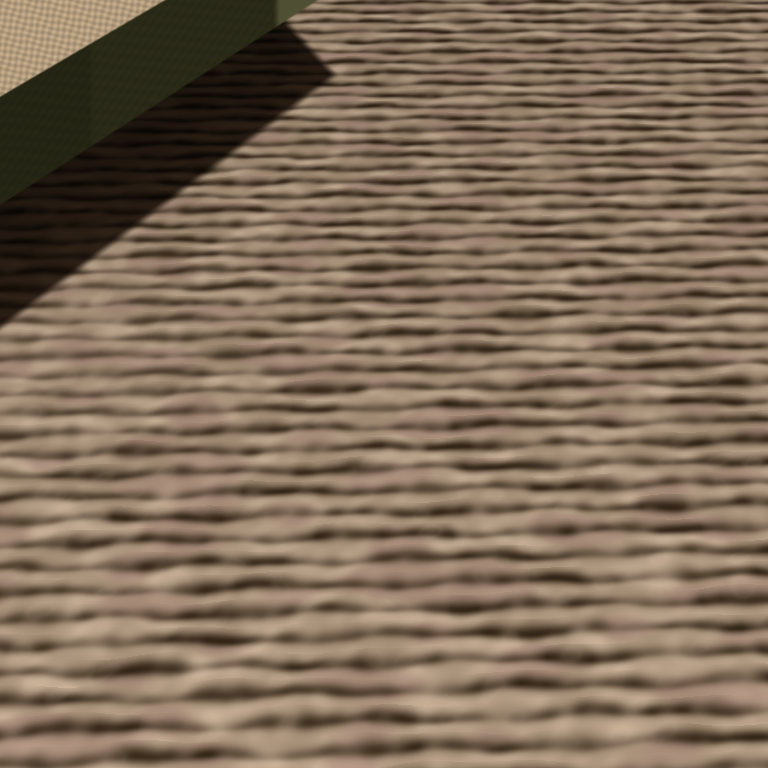
This texture is drawn by a Shadertoy shader. Its source:

```glsl
// Ribbed woven floor receding under a green-sided cushion block and its slanted shadow.

// Floor perspective
const float HORIZON = 2.2;       // height where the ribs would converge
const float RIB_DENSITY = 118.0;
const float RIB_PHASE = 0.06;
const float RIB_TILT = 0.035;
// Trough shape, in rib units
const float WIDTH_ABOVE = 0.29;
const float WIDTH_BELOW = 0.20;
// Edge softness, in canvas units
const float SHADOW_SOFT = 0.006;
const float BLOCK_SOFT = 0.0018;
// Colours
const vec3 RIB_LIGHT = vec3(0.76, 0.67, 0.575);
const vec3 RIB_MID = vec3(0.59, 0.505, 0.415);
const vec3 RIB_ROSE = vec3(0.62, 0.50, 0.45);
const vec3 TROUGH = vec3(0.19, 0.14, 0.085);
const vec3 SHADE = vec3(0.23, 0.19, 0.15);
const vec3 SIDE_DARK = vec3(0.155, 0.155, 0.085);
const vec3 SIDE_LIT = vec3(0.31, 0.31, 0.20);
const vec3 FABRIC = vec3(0.70, 0.61, 0.49);

float hash(float n) {
    n = fract(n * 0.1031);
    n *= n + 33.33;
    return fract(n * (n + n));
}

vec2 hash2(vec2 p) {
    vec3 q = fract(p.xyx * vec3(0.1031, 0.103, 0.0973));
    q += dot(q, q.yzx + 33.33);
    return fract((q.xx + q.yz) * q.zy);
}

// Smooth cellular noise: soft light blobs around scattered points
float cells(vec2 p) {
    vec2 base = floor(p);
    float sum = 0.0;
    for (int j = -1; j <= 1; j++)
    for (int i = -1; i <= 1; i++) {
        vec2 cell = base + vec2(i, j);
        vec2 delta = cell + hash2(cell) - p;
        sum += exp(-7.0 * dot(delta, delta));
    }
    return clamp(sum, 0.0, 1.0);
}

// Layered sines along one rib, with its own phases; range about -1 to 1
float streaks(float x, float row) {
    float sum = 0.0, freq = 37.0, amp = 0.5;
    for (int i = 0; i < 4; i++) {
        float seed = row * 7.0 + float(i) * 131.0;
        sum += amp * sin(x * freq * (0.8 + 0.4 * hash(seed)) + 6.2832 * hash(seed + 57.0));
        freq *= 1.9;
        amp *= 0.68;
    }
    return sum;
}

vec3 ribbedFloor(vec2 uv) {
    float y = uv.y - RIB_TILT * (uv.x - 0.33) * (1.0 - uv.y);
    float depth = HORIZON - y;
    float x = (uv.x - 0.5) / depth;
    float rib = RIB_DENSITY / depth - RIB_PHASE;
    rib += 0.07 * sin(x * 41.0 + rib * 1.7) + 0.05 * sin(x * 97.0 - rib * 2.3);

    // Signed distance to the nearest trough
    float row = floor(rib + 0.5);
    float t = rib - row;
    float wave = streaks(x, row);
    float width = (t > 0.0 ? WIDTH_ABOVE : WIDTH_BELOW) * (1.0 + 0.22 * wave);
    float strength = clamp(0.74 + 0.42 * wave + 0.12 * uv.y, 0.16, 1.0);
    // Softer ribs in the lit area beside the shadow
    vec2 calm = (uv - vec2(0.08, 0.53)) / vec2(0.26, 0.12);
    strength *= 1.0 - 0.35 * exp(-dot(calm, calm));
    float trough = strength * exp(-t * t / (width * width));

    // Fibre tone, with slanted clumps and rosy threads
    float clump = cells(vec2(x * 21.0 + rib * 0.22, rib * 0.8));
    float knot = cells(vec2(x * 55.0 - rib * 0.3, rib * 1.4 + 40.0));
    float rose = cells(vec2(x * 14.0 + 9.0, rib * 0.55 + 17.0));
    float light = 0.25 + 0.55 * clump + 0.28 * knot - 0.22 * uv.y;
    vec3 col = mix(RIB_MID, RIB_LIGHT, clamp(light, 0.0, 1.0));
    col = mix(col, RIB_ROSE, 0.55 * smoothstep(0.45, 0.95, rose));
    col = mix(col, TROUGH, trough * (1.0 - 0.22 * knot));
    return col * (1.05 - 0.09 * uv.y);
}

float shadowMask(vec2 uv) {
    float lower = (uv.y - 0.573 - 0.755 * uv.x) * 0.798;
    float end = (0.436 - 0.917 * (uv.y - 0.902) - uv.x) * 0.737;
    return smoothstep(-SHADOW_SOFT, SHADOW_SOFT, min(lower, end));
}

vec3 blockSide(vec2 uv) {
    vec3 col = SIDE_DARK * (0.92 + 0.12 * smoothstep(0.115, 0.122, uv.x));
    col *= 1.0 + 0.05 * sin(uv.y * 420.0 - uv.x * 270.0) * sin(uv.x * 310.0);
    return mix(col, SIDE_LIT, smoothstep(0.355, 0.366, uv.x));
}

vec3 wovenTop(vec2 uv) {
    vec2 thread = vec2(uv.x * 0.8 + uv.y * 0.6, uv.y * 0.9 - uv.x * 0.55) * 520.0;
    float weave = sin(thread.x) * sin(thread.y + 0.5 * sin(thread.x * 0.5));
    return FABRIC * (1.0 + 0.13 * weave);
}

void mainImage(out vec4 fragColor, in vec2 fragCoord) {
    vec2 uv = fragCoord / iResolution.xy;
    float soft = max(BLOCK_SOFT, 0.75 / iResolution.y);

    vec3 col = ribbedFloor(uv);
    // Shadow deepens toward the foot of the block
    float sideEdge = (uv.y - 0.733 - 0.645 * uv.x) * 0.84;
    float contact = smoothstep(-0.13, 0.0, sideEdge);
    col = mix(col, col * SHADE * (1.15 - 0.3 * contact), shadowMask(uv));

    // Block side, then its fabric top
    col = mix(col, blockSide(uv), smoothstep(-soft, soft, sideEdge));
    float topEdge = (uv.y - 0.874 - 0.586 * uv.x) * 0.863;
    col = mix(col, wovenTop(uv), smoothstep(-soft, soft, topEdge));
    fragColor = vec4(col, 1.0);
}
```
